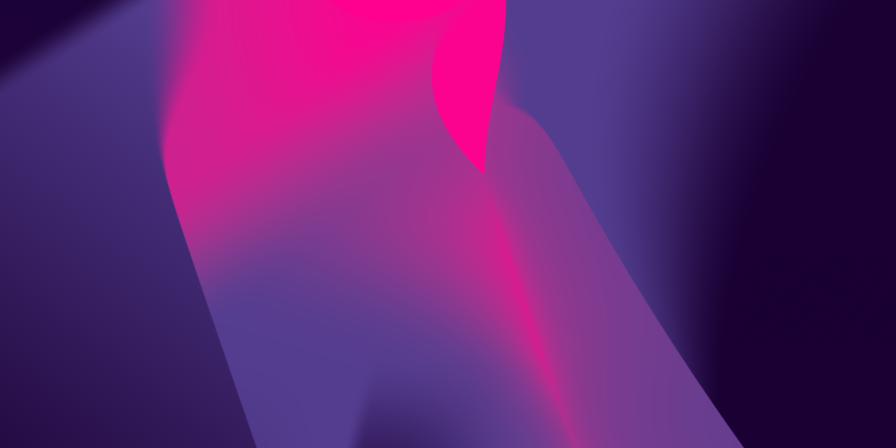
Reproduce this background procedurally as a Shadertoy shader.

```glsl
// Draws folded, glowing sheets of pink, plum and indigo light over deep navy.

const vec3 NAVY = vec3(0.10, 0.0, 0.20);
const vec3 INDIGO = vec3(0.325, 0.24, 0.56);

// Colour ramp from cool indigo (0) to hot pink (1)
vec3 warmRamp(float warmth) {
    float w = clamp(warmth, 0.0, 1.0);
    return vec3(mix(INDIGO.r, 1.0, w), INDIGO.g * (1.0 - pow(w, 2.3)), INDIGO.b);
}

// 0 left of the edge, 1 right of it
float rightOf(float edge, float x, float halfWidth) {
    return smoothstep(-halfWidth, halfWidth, x - edge);
}

// Left border of the central fold
float leftCurve(float y) {
    float t = y - 0.37;
    return 0.355 + 0.1725 * (t + sqrt(t * t + 0.004));
}

// Crease: right side of the petal, then the ridge below its tip
float creaseCurve(float y) {
    float t = max(y - 0.39, 0.0);
    return 1.105 + 0.024 * cos(8.0 * min(y, 0.39)) + 0.36 * t * t / (t + 0.06);
}

// Outer border of the right sheet
float rightCurve(float y) {
    float t = y - 0.34;
    return 1.25 + 0.53 * t + 0.14 * t * t - 0.05 * exp(-30.0 * max(y - 0.235, 0.0));
}

// Broad tilted gradient, a light at the top, and the glow beside the crease
float foldWarmth(vec2 p, float crease, float fade) {
    float slope = dot(p, vec2(0.62, 0.78));
    vec2 fromLight = p - vec2(0.9, 0.0);
    float body = 0.66 * (1.0 - smoothstep(0.56, 0.87, slope))
               + 0.3 * exp(-6.0 * dot(fromLight, fromLight));
    float reach = mix(0.4, 0.08, smoothstep(0.35, 0.85, p.y));
    float glow = mix(0.42, 0.75, smoothstep(0.3, 0.6, p.y)) * fade
               * exp(-max(crease - p.x, 0.0) / reach);
    return 1.0 - (1.0 - body) * (1.0 - glow);
}

void mainImage(out vec4 fragColor, in vec2 fragCoord) {
    // Height is one unit, y runs downwards, x is fitted to a 2:1 canvas
    vec2 uv = fragCoord / iResolution.xy;
    vec2 p = vec2(2.0 * uv.x, 1.0 - uv.y);
    float aa = 1.2 / iResolution.y;

    float crease = creaseCurve(p.y);
    float fade = 1.0 - 0.45 * smoothstep(0.75, 1.0, p.y);

    // Right background sinking into navy
    float duskStart = 1.29 + 0.5 * pow(p.y - 0.3, 2.0);
    float duskEnd = 1.61 + 0.33 * pow(1.0 - p.y, 2.0);
    vec3 color = mix(INDIGO, NAVY, smoothstep(duskStart, duskEnd, p.x));

    // Right sheet with a bright streak along the crease
    float away = max(p.x - crease, 0.0);
    float sheetWarmth = 0.43 * exp(-away / 0.35) * (1.0 - 0.3 * smoothstep(0.6, 1.0, p.y))
                      + 0.38 * exp(-away / 0.035) * smoothstep(0.33, 0.55, p.y) * fade;
    float sheetSoft = mix(0.1, aa, smoothstep(0.12, 0.29, p.y));
    color = mix(warmRamp(sheetWarmth), color, rightOf(rightCurve(p.y), p.x, sheetSoft));

    // Central fold, with a shadow rising from the bottom
    vec3 fold = warmRamp(foldWarmth(p, crease, fade));
    float shadow = smoothstep(0.78, 1.08, p.y)
                 * rightOf(0.79 + 0.22 * (1.0 - p.y), p.x, 0.025)
                 * (1.0 - smoothstep(0.85, 1.18, p.x));
    shadow += 0.2 * smoothstep(0.75, 1.1, p.y) * (1.0 - smoothstep(0.5, 0.75, p.x));
    fold = mix(fold, NAVY, 0.6 * shadow);

    // Hot disc at the top
    float disc = length((p - vec2(0.885, -0.03)) / vec2(0.16, 0.077));
    fold = mix(fold, warmRamp(1.0), 1.0 - smoothstep(0.93, 1.07, disc));
    color = mix(fold, color, rightOf(crease, p.x, aa));

    // Petal between its bowed left side and the crease
    float petalLeft = 0.9635 + 2.4 * pow(p.y - 0.17, 2.0);
    float petalSoft = mix(0.05, aa, smoothstep(0.0, 0.14, p.y));
    float petal = rightOf(petalLeft, p.x, petalSoft) * (1.0 - rightOf(crease, p.x, aa));
    color = mix(color, warmRamp(0.98), petal);

    // Left sheet, darkening towards the lower left
    float gloom = clamp(0.65 * p.y + 0.5 * (0.35 - p.x), 0.0, 1.0);
    vec3 leftSheet = mix(INDIGO, NAVY, gloom);

    // Dark corner behind the slanted edge
    float corner = (1.0 - p.x / 0.344 - p.y / 0.216) / 5.46;
    leftSheet = mix(leftSheet, NAVY, 0.95 * smoothstep(-0.005, 0.075, corner));
    float leftSoft = mix(0.09, aa, smoothstep(0.0, 0.42, p.y));
    float leftEdge = leftCurve(p.y) + 0.05 * (1.0 - smoothstep(0.0, 0.35, p.y));
    color = mix(leftSheet, color, rightOf(leftEdge, p.x, leftSoft));

    fragColor = vec4(color, 1.0);
}
```
